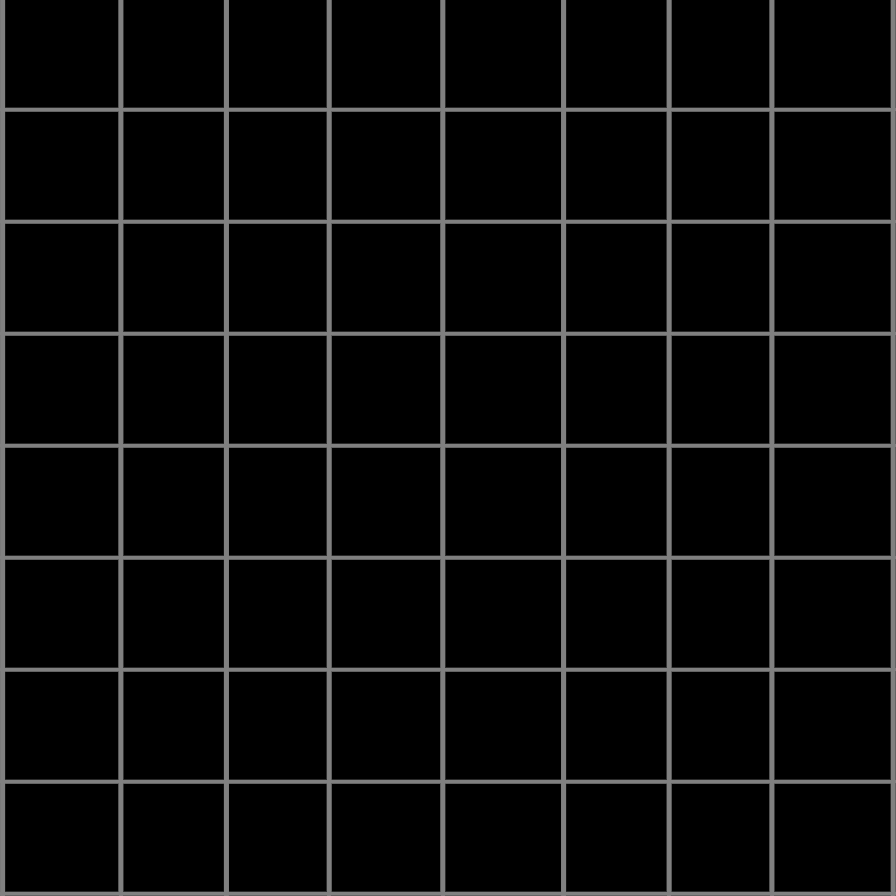
This pattern is drawn by a three.js fragment shader. Its source:

```glsl
varying vec2 vUv;

// Box-filtered coverage of a line at the given distance from its centre
float lineCoverage(float dist, float width, float pixel) {
  return clamp((0.5 * width - dist) / pixel + 0.5, 0.0, 1.0);
}

// Distance to the nearest of the evenly spaced rows
float rowDistance(float y) {
  return abs(fract((y - 0.00254) * 8.0 + 0.5) - 0.5) / 8.0;
}

// Distance to the nearest column line; two groups of four uneven columns
float columnDistance(float x) {
  float edge = 0.0029;
  float nearest = abs(x - edge);
  for (int group = 0; group < 2; group++) {
    vec4 widths = vec4(0.1320, 0.1178, 0.1147, 0.1268)
                + float(group) * vec4(0.0028, 0.0, 0.0, 0.0086);
    for (int i = 0; i < 4; i++) {
      edge += widths[i];
      nearest = min(nearest, abs(x - edge));
    }
  }
  return nearest;
}

void main() {
  vec2 pixel = fwidth(vUv);
  float rows = lineCoverage(rowDistance(vUv.y), 0.0046, pixel.y);
  float columns = lineCoverage(columnDistance(vUv.x), 0.0057, pixel.x);

  // Grey grid over black
  gl_FragColor = vec4(vec3(0.5 * max(rows, columns)), 1.0);
}
```
